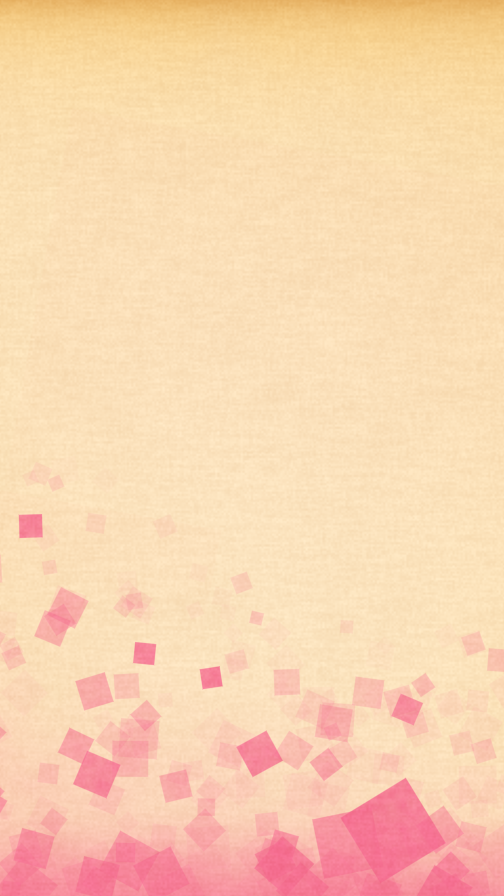
Write a Shadertoy shader that draws this background.

```glsl
// Warm woven paper with a golden top edge, two faint tilted sheets, and a drift
// of translucent pink squares that thickens toward the bottom. Squares are hashed
// in a loop under a sloping height envelope; the paper grain is value noise.

#define SQUARES 200
#define PINK vec3(0.96, 0.42, 0.56)
#define PAPER vec3(0.985, 0.885, 0.725)
#define GOLD vec3(0.97, 0.81, 0.51)
#define AMBER vec3(0.86, 0.62, 0.31)
#define PEACH vec3(0.975, 0.80, 0.65)
#define DRIFT_LEFT 0.90
#define DRIFT_RIGHT 0.54
#define GRAIN 0.055

float hash(vec2 v) {
    vec3 q = fract(vec3(v.xyx) * 0.1031);
    q += dot(q, q.yzx + 33.33);
    return fract((q.x + q.y) * q.z);
}

float noise(vec2 v) {
    vec2 cell = floor(v), f = fract(v);
    f = f * f * (3.0 - 2.0 * f);
    float low = mix(hash(cell), hash(cell + vec2(1, 0)), f.x);
    float high = mix(hash(cell + vec2(0, 1)), hash(cell + vec2(1, 1)), f.x);
    return mix(low, high, f.y);
}

float fbm(vec2 v) {
    float sum = 0.0, gain = 0.5;
    for (int i = 0; i < 4; i++) {
        sum += gain * noise(v);
        v = v * 2.03 + 17.0;
        gain *= 0.5;
    }
    return sum;
}

// Antialiased coverage of a rotated box
float box(vec2 p, vec2 center, vec2 halfSize, float angle) {
    float c = cos(angle), s = sin(angle);
    vec2 q = abs(mat2(c, -s, s, c) * (p - center)) - halfSize;
    float dist = max(q.x, q.y), edge = 0.8 / iResolution.x;
    return 1.0 - smoothstep(-edge, edge, dist);
}

void stamp(inout vec3 col, vec2 p, vec2 center, float size, float angle, float alpha) {
    col = mix(col, PINK, alpha * box(p, center, vec2(size), angle));
}

void mainImage(out vec4 fragColor, in vec2 fragCoord) {
    vec2 uv = fragCoord / iResolution.xy;
    vec2 p = uv * vec2(1.0, 16.0 / 9.0);
    float blotch = fbm(p * 9.0);

    // Paper and golden top edge
    float depth = (1.0 - uv.y) * mix(1.15, 0.85, uv.x);
    vec3 col = PAPER + vec3(0.0, 0.006, 0.02) * (1.0 - 4.0 * pow(uv.x - 0.5, 2.0));
    col = mix(col, GOLD, exp(-depth * 10.0) * (0.8 + 0.4 * blotch));
    col = mix(col, AMBER, 0.6 * exp(-depth * 50.0));

    // Tilted sheets that fade downward
    float sheet = box(p, vec2(0.587, 0.924), vec2(0.55), -0.178);
    col = mix(col, PEACH, 0.13 * sheet * smoothstep(0.55, 1.2, p.y));
    float slip = box(p, vec2(0.149, 0.524), vec2(0.25), -0.178);
    col = mix(col, PEACH, 0.15 * slip * smoothstep(0.4, 0.75, p.y));

    // Soft pink wash along the floor
    float wash = smoothstep(0.62, 0.1, p.y + 0.25 * p.x) * 0.3 * blotch;
    wash += 0.65 * smoothstep(0.19, -0.06, p.y + 0.13 * (blotch - 0.5));
    col = mix(col, PINK, wash);

    // Drifting squares, smaller and paler with height
    float wear = 0.8 + 0.35 * fbm(p * 45.0);
    for (int i = 0; i < SQUARES; i++) {
        float id = float(i);
        float x = hash(vec2(id, 1.7)) * 1.1 - 0.05;
        float top = mix(DRIFT_LEFT, DRIFT_RIGHT, smoothstep(0.0, 0.75, x));
        float rise = pow(hash(vec2(id, 5.3)), 1.6);
        vec2 center = vec2(x, top * rise);
        float size = mix(0.016, 0.044, hash(vec2(id, 9.1))) * mix(1.05, 0.6, rise);
        float angle = (hash(vec2(id, 13.9)) - 0.5) * 1.57;
        float alpha = mix(0.08, 0.75, pow(hash(vec2(id, 21.4)), 2.5));
        stamp(col, p, center, size, angle, alpha * mix(1.0, 0.3, rise) * wear);
    }

    // Focal squares
    stamp(col, p, vec2(0.690, 0.105), 0.060, 0.20, 0.60 * wear);
    stamp(col, p, vec2(0.780, 0.130), 0.076, 0.55, 0.85 * wear);
    stamp(col, p, vec2(0.061, 0.734), 0.023, 0.03, 0.82 * wear);
    stamp(col, p, vec2(0.287, 0.481), 0.021, -0.10, 0.80 * wear);
    stamp(col, p, vec2(0.419, 0.433), 0.020, 0.15, 0.85 * wear);
    stamp(col, p, vec2(0.808, 0.370), 0.024, -0.40, 0.65 * wear);
    stamp(col, p, vec2(0.192, 0.241), 0.036, -0.40, 0.75 * wear);
    stamp(col, p, vec2(0.515, 0.282), 0.034, 0.50, 0.75 * wear);

    // Woven fibres and fine grain
    float weave = noise(p * vec2(28.0, 210.0)) + 0.6 * noise(p * vec2(210.0, 40.0));
    float speck = noise(p * 240.0);
    float grain = 0.45 * (weave - 0.8) + 0.6 * (speck - 0.5) + 0.4 * (blotch - 0.47);
    col += GRAIN * grain * vec3(0.6, 1.0, 1.3);
    fragColor = vec4(clamp(col, 0.0, 1.0), 1.0);
}
```
